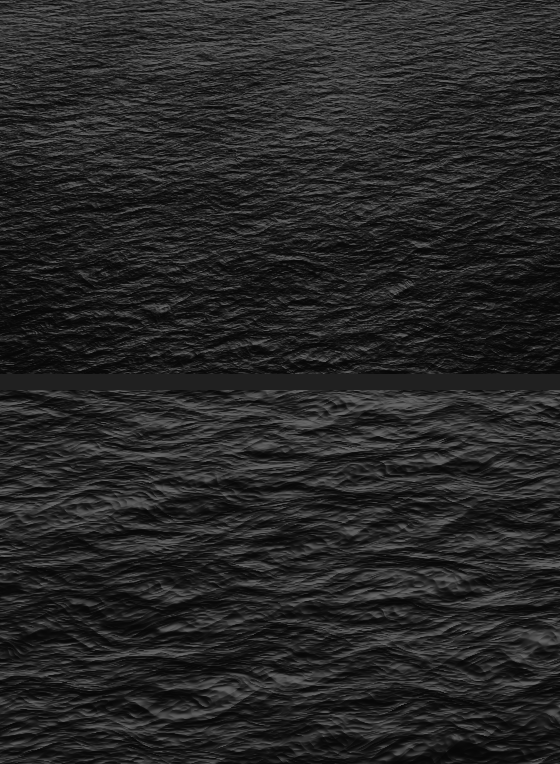
Top: the whole. Bottom: its middle third, enlarged.
A Shadertoy shader for this texture:

```glsl
// Dark choppy sea seen from above, receding toward the top of the canvas.
// Octaves of ridged gradient noise on a perspective plane give sharp crests;
// their slopes, plus a broad light falloff, are mapped to a grey tone curve.

#define HORIZON 2.2        // height of the vanishing line, in canvas heights
#define BASE_FREQ 5.5      // waves across one canvas height, largest octave
#define LACUNARITY 1.7     // frequency step between octaves
#define STRETCH 2.35       // how much wider than tall the waves are
#define TILT 0.07          // overall rise of the crests, in radians
#define SLOPE_GAIN 0.98    // contrast of the wave faces
#define CREST_GAIN 0.55    // brightness of the thin crest lines
#define NEAR_LIGHT -2.35   // exposure at the bottom
#define FAR_LIGHT -0.25    // exposure at the top
#define DEEP_TONE 0.025
#define SKY_TONE 0.42

const int OCTAVES = 6;

float hash(vec2 cell) {
    vec3 h = fract(vec3(cell.xyx) * 0.1031);
    h += dot(h, h.yzx + 33.33);
    return fract((h.x + h.y) * h.z);
}

vec2 latticeGradient(vec2 cell) {
    float angle = 6.2832 * hash(cell);
    return vec2(cos(angle), sin(angle));
}

// Gradient noise: value in x, derivatives in yz
vec3 noiseWithSlope(vec2 p) {
    vec2 cell = floor(p);
    vec2 f = p - cell;
    vec2 u = f * f * f * (f * (f * 6.0 - 15.0) + 10.0);
    vec2 du = 30.0 * f * f * (f * (f - 2.0) + 1.0);
    vec2 e = vec2(1.0, 0.0);

    vec2 ga = latticeGradient(cell);
    vec2 gb = latticeGradient(cell + e.xy);
    vec2 gc = latticeGradient(cell + e.yx);
    vec2 gd = latticeGradient(cell + e.xx);
    float a = dot(ga, f);
    float b = dot(gb, f - e.xy);
    float c = dot(gc, f - e.yx);
    float d = dot(gd, f - e.xx);

    float twist = a - b - c + d;
    float value = a + u.x * (b - a) + u.y * (c - a) + u.x * u.y * twist;
    vec2 slope = ga + u.x * (gb - ga) + u.y * (gc - ga)
               + u.x * u.y * (ga - gb - gc + gd)
               + du * (u.yx * twist + vec2(b, c) - a);
    return vec3(value, slope);
}

// Light from wave faces: bright behind each crest, dark in front of it
float waveLight(vec2 p, float pixelSize) {
    float light = 0.0;
    float freq = BASE_FREQ;
    for (int i = 0; i < OCTAVES; i++) {
        float k = float(i);
        float angle = TILT + 0.22 * sin(k * 2.4 + 0.6);
        float c = cos(angle), s = sin(angle);
        vec2 q = vec2(c * p.x + s * p.y, STRETCH * (c * p.y - s * p.x));
        vec3 n = noiseWithSlope(q * freq + 17.3 * k + 40.0);

        // Soften crests and fade octaves too small for the pixel grid
        float cellsPerPixel = freq * STRETCH * pixelSize;
        float softness = 0.02 + 0.18 * cellsPerPixel;
        float fade = exp(-0.7 * cellsPerPixel * cellsPerPixel);
        float weight = i == 0 ? 0.65 : 1.0;

        float side = n.x / sqrt(n.x * n.x + softness * softness);
        float rise = dot(n.yz, vec2(s / STRETCH, c));
        float crest = abs(rise) * exp(-n.x * n.x / (softness * softness * 2.0));
        light += weight * fade * (SLOPE_GAIN * side * rise + CREST_GAIN * crest);

        // Let big waves gently bend the smaller ones
        p += vec2(0.08, 0.22 / STRETCH) * n.x / freq;
        freq *= LACUNARITY;
    }
    return light;
}

void mainImage(out vec4 fragColor, in vec2 fragCoord) {
    vec2 uv = fragCoord / iResolution.xy;
    float x = (fragCoord.x - 0.5 * iResolution.x) / iResolution.y;

    // Perspective onto the water plane
    float depth = HORIZON / (HORIZON - uv.y);
    vec2 water = vec2(x * depth, HORIZON * (depth - 1.0));
    float pixelSize = depth * depth / iResolution.y;

    // Broad light: far glow, dark sides, drifting swell
    float sideways = 2.0 * uv.x - 1.0;
    float exposure = mix(NEAR_LIGHT, FAR_LIGHT, uv.y);
    exposure -= 0.5 * sideways * sideways;
    vec2 swell = vec2(water.x * 2.0, (water.y - 0.25 * water.x) * 5.0);
    exposure += 1.0 * noiseWithSlope(swell + 9.0).x;

    // Tone curve
    float light = exposure + waveLight(water, pixelSize);
    float tone = mix(DEEP_TONE, SKY_TONE, 1.0 / (1.0 + exp(-light)));
    fragColor = vec4(vec3(tone), 1.0);
}
```
